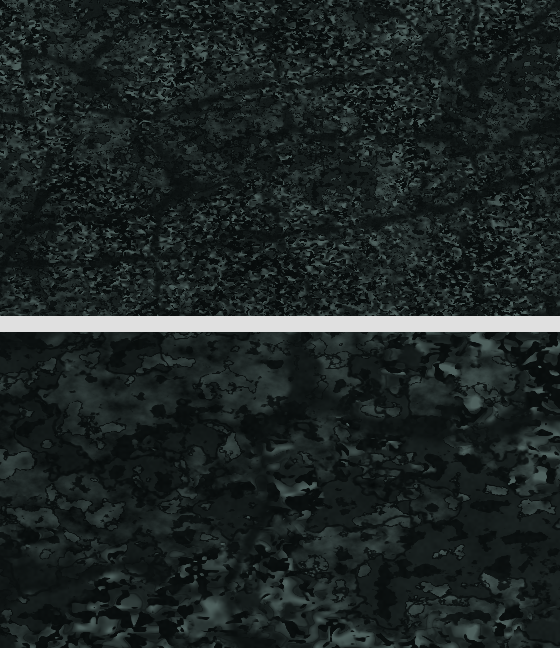
Top: the whole. Bottom: its middle third, enlarged.
Write a WebGL 1 fragment shader that draws this texture.

```glsl
precision highp float;
// Weathered dark teal rock: smooth ragged flakes over flat dark ground,
// giving way to fine black-and-grey grit, crossed by soft dark cracks.
// Thresholded fractal noise makes the layers; one tone ramp colours them.
uniform vec2 u_resolution;

float hash(vec2 p) {
  vec3 q = fract(vec3(p.xyx) * 0.1031);
  q += dot(q, q.yzx + 33.33);
  return fract((q.x + q.y) * q.z);
}

float noise(vec2 p) {
  vec2 i = floor(p), f = fract(p);
  f = f * f * (3.0 - 2.0 * f);
  return mix(mix(hash(i), hash(i + vec2(1.0, 0.0)), f.x),
             mix(hash(i + vec2(0.0, 1.0)), hash(i + 1.0), f.x), f.y);
}

float fbm(vec2 p) {
  float sum = 0.0, amp = 0.516;
  for (int i = 0; i < 5; i++) {
    sum += amp * noise(p);
    p = mat2(1.6, 1.2, -1.2, 1.6) * p + 17.3;
    amp *= 0.5;
  }
  return sum;
}

// Gap between the two nearest cell centres: zero along cell borders
float cellBorder(vec2 p) {
  vec2 cell = floor(p);
  float near = 9.0, next = 9.0;
  for (int y = -1; y <= 1; y++) {
    for (int x = -1; x <= 1; x++) {
      vec2 c = cell + vec2(float(x), float(y));
      float d = length(c + vec2(hash(c), hash(c + 57.0)) - p);
      next = min(next, max(near, d));
      near = min(near, d);
    }
  }
  return next - near;
}

// Flat ground with mottled flakes and pale chips, all thinly rimmed in black
float flakeTone(vec2 p, float channel) {
  float height = fbm(p * vec2(19.0, 25.0) + 4.0) - 0.12 * channel;
  float ground = 0.21 + 0.16 * (fbm(p * 30.0) - 0.5);
  float mottle = fbm(p * vec2(60.0, 85.0) + 9.0) - 0.5;
  float shade = fbm(p * vec2(9.0, 13.0) + 31.0) - 0.5;
  float flake = 0.39 + 0.8 * mottle + 0.5 * shade;
  float tone = mix(ground, flake, smoothstep(0.41, 0.44, height));
  float rim = 1.0 - smoothstep(0.008, 0.035, abs(height - 0.425));
  float chip = fbm(p * vec2(42.0, 60.0) + 70.0);
  float pits = 1.0 - smoothstep(0.32, 0.36, chip);
  tone = mix(tone, 0.52 + 0.8 * mottle, smoothstep(0.65, 0.68, chip));
  float chipRim = 1.0 - smoothstep(0.008, 0.035, abs(chip - 0.64));
  return mix(tone, 0.04, 0.85 * max(max(rim, pits), chipRim));
}

// Small flattened grains of varied brightness between black gaps
float gritTone(vec2 p) {
  vec2 q = p * vec2(95.0, 140.0);
  q += 1.2 * vec2(noise(q * 0.6), noise(q * 0.6 + 40.0));
  float height = 0.6 * noise(q) + 0.4 * noise(q * 2.1 + 8.0);
  height += 0.4 * (fbm(p * 9.0 + 22.0) - 0.5);
  float light = noise(q * 0.9 + 90.0);
  float grain = 0.2 + 1.0 * light * light;
  float rim = 1.0 - smoothstep(0.01, 0.07, abs(light - 0.42));
  grain = mix(grain, 0.08, 0.45 * rim);
  return mix(0.05, grain, smoothstep(0.4, 0.47, height));
}

void main() {
  vec2 p = gl_FragCoord.xy / u_resolution.y;
  vec2 warp = vec2(fbm(p * 4.0 + 3.0), fbm(p * 4.0 + 51.0)) - 0.5;
  float rough = fbm(p * 24.0 + 12.0) - 0.5;

  // A rising band of smooth rock separates the gritty regions
  float band = abs(p.y - 0.3 - 0.19 * p.x * p.x + 0.25 * warp.y);
  float channel = 1.0 - smoothstep(0.02, 0.11, band);
  float region = fbm(p * 3.2 + 7.0) + 0.55 * (min(band, 0.4) - 0.18);
  float grit = smoothstep(0.48, 0.55, region + 0.6 * rough);
  float tone = mix(flakeTone(p, channel), gritTone(p), grit);

  // Branching cracks and two long, gently rising seams
  float branch = cellBorder((p + 0.2 * warp) * 2.1 + 5.0) / 2.1;
  float layer = (p.y - 0.64 - 0.09 * p.x * p.x + 0.12 * warp.x) / 0.46;
  float seam = abs(fract(layer + 0.5) - 0.5) * 0.46;
  float gap = min(branch, seam * 1.5) + 0.05 * rough;
  float crack = 1.0 - smoothstep(0.004, 0.026, gap);
  tone = mix(tone, 0.09, 0.8 * crack);

  // Broad light variation and fine surface speckle
  tone *= 1.08 + 0.8 * (fbm(p * 2.5 + 80.0) - 0.5);
  tone += 0.06 * (noise(p * 280.0) - 0.5);
  vec3 shadow = vec3(0.02, 0.035, 0.035);
  vec3 paleTeal = vec3(0.28, 0.345, 0.335);
  gl_FragColor = vec4(mix(shadow, paleTeal, clamp(tone, 0.0, 1.1)), 1.0);
}
```
